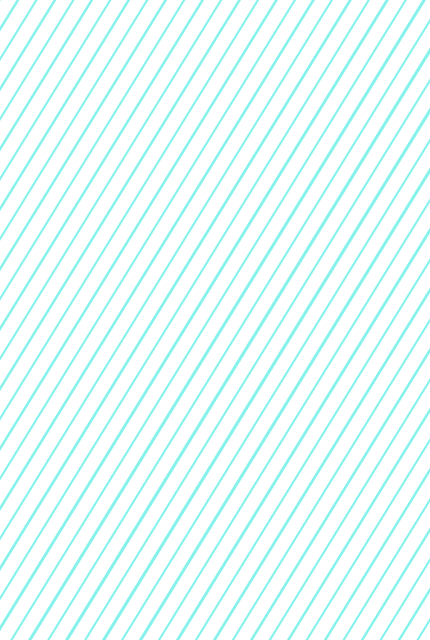
Reproduce this pattern procedurally as a Shadertoy shader.

```glsl
#define STRIPES vec2(23.29, 21.36) // repeats across and down
#define PHASE 0.025                // shift in stripe periods
#define THIN 0.136                 // line width in stripe periods
#define EXTRA 0.024                // added width of every odd line
#define SWELL 0.040                // further width near the swell centre
#define SWELL_CENTRE 26.0          // line index of the widest odd line
#define SWELL_SPREAD 7.0           // reach of the swell in lines
#define PAPER vec3(1.0)
#define INK vec3(0.53, 0.95, 0.92)

// Width of a numbered line: thin and heavy lines alternate
float lineWidth(float index) {
    float odd = mod(index, 2.0);
    float offset = (index - SWELL_CENTRE) / SWELL_SPREAD;
    return THIN + odd * (EXTRA + SWELL * exp(-offset * offset));
}

void mainImage(out vec4 fragColor, in vec2 fragCoord) {
    vec2 uv = fragCoord / iResolution.xy;

    // Diagonal coordinate with one line at every integer
    float diagonal = dot(vec2(uv.x, 1.0 - uv.y), STRIPES) + PHASE;
    float index = floor(diagonal + 0.5);
    float dist = abs(diagonal - index);

    // Edge coverage over one pixel
    float pixel = length(STRIPES / iResolution.xy);
    float coverage = clamp((0.5 * lineWidth(index) - dist) / pixel + 0.5, 0.0, 1.0);

    fragColor = vec4(mix(PAPER, INK, coverage), 1.0);
}
```
